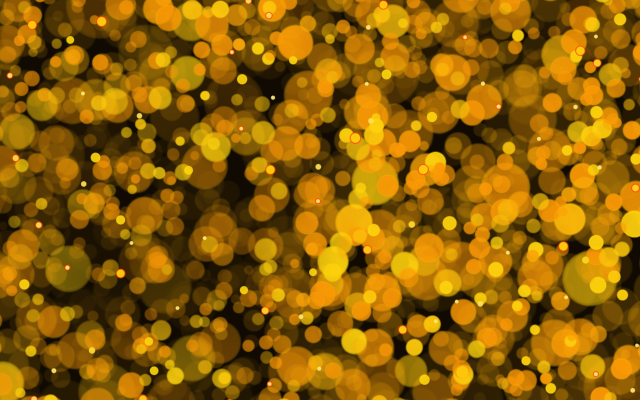
Reproduce this background procedurally as a Shadertoy shader.

```glsl
// Golden bokeh: overlapping translucent amber light discs with tiny bright sparks on black-brown.

// Lengths are in units of the canvas height.
const vec3 NIGHT = vec3(0.065, 0.040, 0.008);
const vec3 OLIVE = vec3(0.93, 0.645, 0.025);
const vec3 AMBER = vec3(0.98, 0.595, 0.02);
const vec3 YELLOW = vec3(0.99, 0.83, 0.05);
const vec3 SPARK = vec3(1.0, 0.92, 0.48);
const vec3 RED_RIM = vec3(1.0, 0.24, 0.04);
const int LAYERS = 12;
const float LARGEST = 0.086;      // disc radius of the first layer
const float SMALLEST = 0.016;     // disc radius of the last layer
const float SPACING = 2.2;        // cell width in disc radii
const float EDGE = 0.0024;        // softness of the disc outlines
const float FAINTEST = 0.08;      // opacity of the dimmest discs
const float SPARK_CELL = 0.12;
const float SPARK_SHARE = 0.65;

vec3 hash3(vec2 p) {
    vec3 q = vec3(dot(p, vec2(127.1, 311.7)),
                  dot(p, vec2(269.5, 183.3)),
                  dot(p, vec2(419.2, 371.9)));
    return fract(sin(q) * 43758.5453);
}

float valueNoise(vec2 p) {
    vec2 i = floor(p), f = fract(p);
    f = f * f * (3.0 - 2.0 * f);
    float low = mix(hash3(i).x, hash3(i + vec2(1, 0)).x, f.x);
    float high = mix(hash3(i + vec2(0, 1)).x, hash3(i + vec2(1, 1)).x, f.x);
    return mix(low, high, f.y);
}

mat2 rotation(float a) {
    float c = cos(a), s = sin(a);
    return mat2(c, s, -s, c);
}

float disc(float dist, float radius, float soft) {
    return 1.0 - smoothstep(radius - soft, radius + soft, dist);
}

// Regional brightness: stronger to the upper right, in loose clumps
float glow(vec2 p, float aspect) {
    float slope = 0.34 * p.x / aspect + 0.14 * p.y;
    return 0.36 + slope + 0.50 * valueNoise(p * 3.2 + 7.0);
}

// One layer of scattered discs; depth runs from 0 (large, dim) to 1 (small, bright)
vec3 addDiscs(vec3 color, vec2 p, float depth, float light, float soft) {
    float maxRadius = LARGEST * pow(SMALLEST / LARGEST, depth);
    float cell = maxRadius * SPACING;
    float presence = mix(0.95, 0.09, depth);
    float peak = mix(0.42, 1.0, smoothstep(0.0, 0.35, depth));
    vec2 seed = vec2(17.0, 41.0) * (1.0 + floor(depth * 23.0));
    vec2 q = rotation(depth * 9.0 + 0.4) * p / cell + seed;
    vec2 home = floor(q);

    for (int y = -1; y <= 1; y++)
    for (int x = -1; x <= 1; x++) {
        vec2 id = home + vec2(x, y);
        vec3 place = hash3(id);
        vec3 look = hash3(id + 57.3);
        if (place.z > presence) continue;

        float radius = maxRadius * mix(0.68, 1.0, look.x);
        float dist = length(q - id - place.xy) * cell;
        float power = pow(look.y, mix(3.2, 1.1, depth));
        float alpha = mix(FAINTEST, peak, power) * light;

        // Inner body, fainter fringe and a thin brighter outline
        float body = disc(dist, radius * 0.91, soft);
        float whole = disc(dist, radius, soft);
        float rim = whole * smoothstep(radius * 0.84, radius * 0.97, dist);
        float shape = 0.70 * whole + 0.30 * body + 0.12 * rim;

        // Dim discs are olive, strong ones amber, a few of the strongest yellow
        vec3 tint = mix(OLIVE, AMBER, smoothstep(0.05, 0.5, power));
        float gold = smoothstep(0.70, 0.88, look.z) * smoothstep(0.1, 0.6, power);
        tint = mix(tint, YELLOW, 0.95 * gold);
        tint = mix(tint, YELLOW, 0.30 * rim);
        alpha *= 1.0 + 0.25 * gold;
        color = mix(color, tint, clamp(alpha * shape, 0.0, 0.95));
    }
    return color;
}

// Tiny intense points, some outlined in red
vec3 addSparks(vec3 color, vec2 p, float soft) {
    vec2 q = rotation(0.6) * p / SPARK_CELL + 90.0;
    vec2 home = floor(q);
    for (int y = -1; y <= 1; y++)
    for (int x = -1; x <= 1; x++) {
        vec2 id = home + vec2(x, y);
        vec3 place = hash3(id);
        vec3 look = hash3(id + 23.7);
        if (place.z > SPARK_SHARE) continue;

        float radius = mix(0.0045, 0.0145, look.x * look.x);
        float dist = length(q - id - place.xy) * SPARK_CELL;
        float rimmed = step(0.6, look.y);
        vec3 core = mix(SPARK, YELLOW, smoothstep(0.005, 0.010, radius));
        color = mix(color, RED_RIM, 0.85 * rimmed * disc(dist, radius + 0.0022, soft));
        color = mix(color, core, 0.92 * disc(dist, radius, soft));
    }
    return color;
}

void mainImage(out vec4 fragColor, in vec2 fragCoord) {
    vec2 p = fragCoord / iResolution.y;
    float soft = max(EDGE, 0.7 / iResolution.y);
    float light = glow(p, iResolution.x / iResolution.y);

    vec3 color = NIGHT;
    for (int i = 0; i < LAYERS; i++) {
        float depth = float(i) / float(LAYERS - 1);
        color = addDiscs(color, p, depth, light, soft * mix(1.6, 1.0, depth));
    }
    color = addSparks(color, p, soft * 0.8);
    fragColor = vec4(color, 1.0);
}
```
